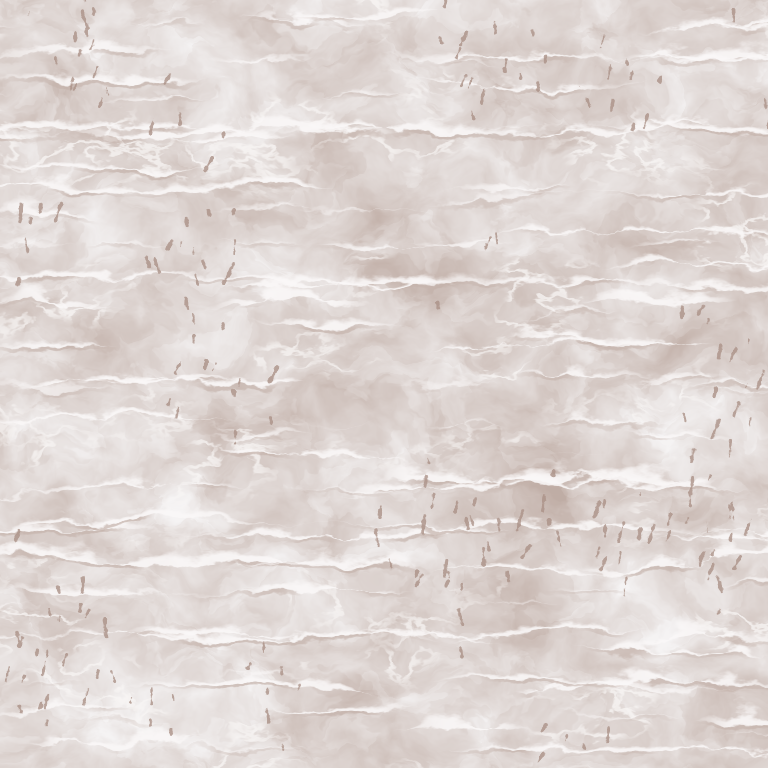
A Shadertoy shader for this texture:

```glsl
// Weathered pale plaster: cloudy taupe stains, torn white ridges and small brown flecks

vec2 hash2(vec2 p) {
    vec3 q = fract(p.xyx * vec3(0.1031, 0.1030, 0.0973));
    q += dot(q, q.yzx + 33.33);
    return fract((q.xx + q.yz) * q.zy);
}

float corner(vec2 cell, vec2 offset) {
    float angle = 6.2832 * hash2(cell).x;
    return dot(vec2(cos(angle), sin(angle)), offset);
}

// Gradient noise, about -1 to 1
float noise(vec2 p) {
    vec2 i = floor(p), f = fract(p), e = vec2(1, 0);
    vec2 u = f * f * f * (f * (f * 6.0 - 15.0) + 10.0);
    float low = mix(corner(i, f), corner(i + e, f - e), u.x);
    float high = mix(corner(i + e.yx, f - e.yx), corner(i + 1.0, f - 1.0), u.x);
    return 1.4 * mix(low, high, u.y);
}

float fbm(vec2 p) {
    float sum = 0.0, amp = 0.5;
    for (int i = 0; i < 5; i++) {
        sum += amp * noise(p);
        p = mat2(1.6, 1.2, -1.2, 1.6) * p + 17.3;
        amp *= 0.5;
    }
    return sum;
}

// Cloudy stains with some crisp watercolour borders
float stainTone(vec2 p, vec2 warp) {
    vec2 q = p + 0.05 * warp;
    float tone = 0.59 + 0.14 * noise(p * 2.6 + 4.0);
    tone += 0.62 * fbm(q * vec2(5, 7) + 31.0) + 0.38 * fbm(q * vec2(20, 26) + 7.0);
    tone -= 0.13 * smoothstep(0.15, 0.20, fbm(q * vec2(8, 10) + 53.0));
    tone += 0.11 * smoothstep(0.10, 0.16, fbm(q * vec2(11, 17) + 71.0));
    return tone;
}

// Rows of broken horizontal ridges: x is the white cap, y the shade beneath it
vec2 ridges(vec2 p, float rows, float seed) {
    float y = (p.y + 0.02 * noise(p * 2.2 + seed)) * rows;
    float row = floor(y) + seed;
    float line = 0.4 + 0.3 * (hash2(vec2(row, seed)).x - 0.5);
    line += 0.16 * noise(vec2(p.x * 5.0, row * 7.37));
    float d = (fract(y) - line) / rows + 0.018 * fbm(p * vec2(17, 27) + seed);
    float present = smoothstep(-0.05, 0.3, noise(vec2(p.x * 3.7 + seed, row * 5.71)));
    float torn = clamp(0.5 + 1.7 * fbm(p * vec2(15, 32) + seed * 2.0), 0.0, 1.2);
    float cap = 0.24 / rows * present * torn;
    float white = smoothstep(-0.001, 0.0015, d) * (1.0 - smoothstep(0.35 * cap, cap + 0.0015, d));
    float shade = smoothstep(-0.006, -0.003, d) * (1.0 - smoothstep(-0.001, 0.001, d));
    shade *= smoothstep(-0.1, 0.3, noise(p * vec2(8, 14) + seed));
    return vec2(white, shade) * present;
}

// Web of torn white veins gathered in patches
float veins(vec2 p, vec2 warp) {
    vec2 q = p + 0.025 * warp;
    float web = abs(fbm(q * vec2(12, 21) + 11.0));
    float patchy = smoothstep(0.02, 0.3, fbm(p * vec2(5, 8) + 91.0));
    return patchy * (1.0 - smoothstep(0.015, 0.085, web));
}

// Short, steep, ragged strokes in loose clusters
float flecks(vec2 p) {
    float cells = 36.0, cover = 0.0;
    vec2 home = floor(p * cells);
    float ragged = 0.0045 * fbm(p * 95.0);
    for (int k = 0; k < 9; k++) {
        vec2 cell = home + vec2(k % 3, k / 3) - 1.0;
        vec2 r = hash2(cell + 5.0), s = hash2(cell + 83.0);
        vec2 center = (cell + r) / cells;
        float cluster = smoothstep(0.05, 0.5, noise(center * vec2(6, 5) + 23.0));
        float lean = 0.9 * (s.x - 0.4);
        vec2 axis = vec2(sin(lean), cos(lean));
        vec2 v = p - center;
        float size = mix(0.003, 0.013, s.y * s.y);
        float along = clamp(dot(v, axis), -size, size);
        float d = length(v - axis * along) + ragged - mix(0.0008, 0.0022, r.x);
        float kept = step(fract(r.y * 7.0 + s.x), 0.6 * cluster);
        cover = max(cover, kept * (1.0 - smoothstep(-0.0008, 0.001, d)));
    }
    return cover;
}

void mainImage(out vec4 fragColor, in vec2 fragCoord) {
    vec2 p = fragCoord / iResolution.y;
    vec2 warp = vec2(fbm(p * 9.0 + 2.0), fbm(p * 9.0 + 47.0));
    vec3 taupe = vec3(0.76, 0.69, 0.66), pale = vec3(0.95, 0.94, 0.94);

    vec3 color = mix(taupe, pale, clamp(stainTone(p, warp), -0.05, 1.05));

    // Veins, then ridges from coarse to fine
    color = mix(color, vec3(0.975, 0.965, 0.96), 0.75 * veins(p, warp));
    for (int i = 0; i < 3; i++) {
        vec2 ridge = ridges(p, 9.0 + 6.0 * float(i), 13.0 + 29.0 * float(i));
        color = mix(color, vec3(0.77, 0.70, 0.67), 0.7 * ridge.y);
        color = mix(color, vec3(0.98, 0.97, 0.97), 0.9 * ridge.x);
    }

    color = mix(color, vec3(0.67, 0.57, 0.53), 0.8 * flecks(p));
    fragColor = vec4(color, 1.0);
}
```
